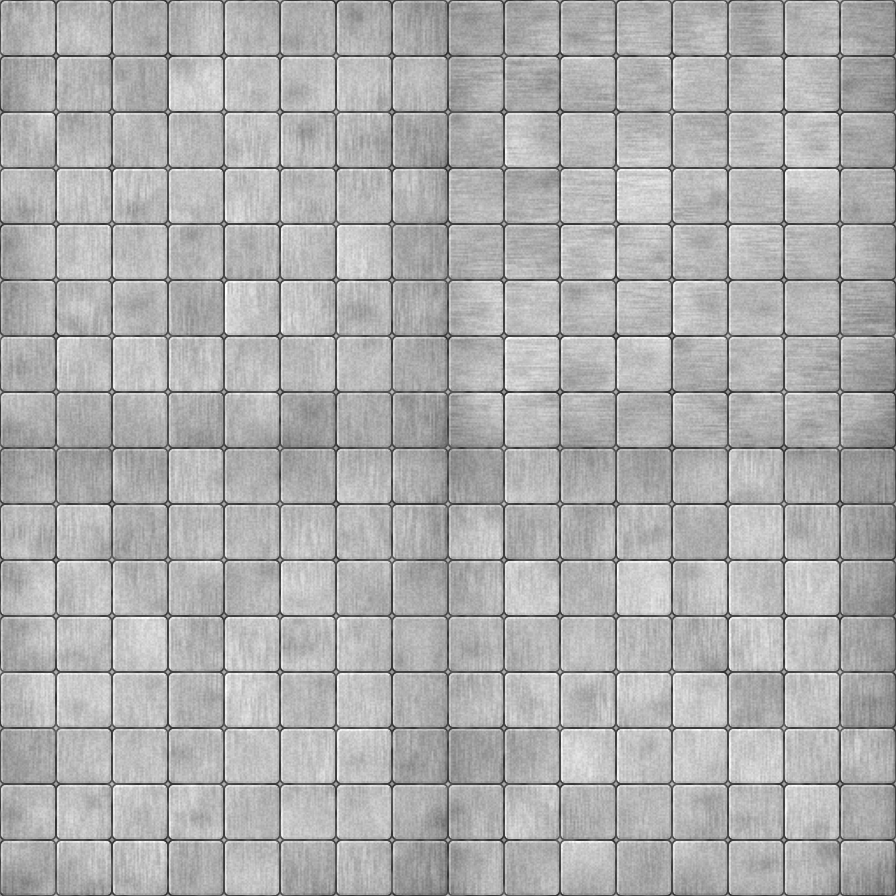
This texture is drawn by a Shadertoy shader. Its source:

```glsl
// Sixteen by sixteen brushed grey concrete tiles in four panels, with thin bevelled grooves.

const float TILES = 16.0;          // repeats across and down
const float PANELS = 2.0;          // panels across and down
const float GAP_HALF = 0.017;      // half groove width, in tiles
const float CORNER_RADIUS = 0.085; // in tiles
const float RIM_WIDTH = 0.032;     // bevel width, in tiles
const float RIM_LIGHT = 0.12;
const float RIM_SHADE = 0.05;
const float TILE_VARIATION = 0.07;
const float BLOTCH_AMOUNT = 0.24;
const float STREAK_AMOUNT = 0.10;
const float GRAIN_AMOUNT = 0.12;
const float EDGE_SHADE = 0.15;     // darkening toward panel borders
const float EDGE_FALLOFF = 0.075;  // in panels
const vec3 FACE_COLOR = vec3(0.745);
const vec3 GROOVE_COLOR = vec3(0.29);
const vec3 CROSSING_COLOR = vec3(0.66);

float hash(vec2 p) {
    vec3 q = fract(vec3(p.xyx) * 0.1031);
    q += dot(q, q.yzx + 33.33);
    return fract((q.x + q.y) * q.z);
}

float valueNoise(vec2 p) {
    vec2 i = floor(p), f = fract(p);
    f = f * f * (3.0 - 2.0 * f);
    float low = mix(hash(i), hash(i + vec2(1, 0)), f.x);
    float high = mix(hash(i + vec2(0, 1)), hash(i + vec2(1, 1)), f.x);
    return mix(low, high, f.y);
}

float fbm(vec2 p) {
    float sum = 0.0, weight = 0.5;
    for (int i = 0; i < 4; i++) {
        sum += weight * valueNoise(p);
        p = p * 2.03 + 17.3;
        weight *= 0.5;
    }
    return sum / 0.9375;
}

float roundedBox(vec2 p, float halfSize, float radius) {
    vec2 q = abs(p) - halfSize + radius;
    return length(max(q, 0.0)) + min(max(q.x, q.y), 0.0) - radius;
}

// Brushed concrete brightness offset, around zero.
float concrete(vec2 uv, vec2 cell, bool horizontal) {
    vec2 brush = (horizontal ? uv.yx : uv) + hash(cell + 7.0) * 3.0;
    float streak = valueNoise(brush * vec2(500.0, 60.0)) - 0.5;
    streak *= 0.3 + 1.2 * valueNoise(uv * 25.0 + 5.0);
    float grain = 0.75 * valueNoise(uv * 510.0) + 0.25 * valueNoise(uv * 260.0 + 9.0) - 0.5;
    float blotch = fbm(uv * 17.0 + cell * 3.7) - 0.5;

    // One soft stain somewhere on some of the tiles
    vec2 spot = vec2(hash(cell + 31.0), hash(cell + 57.0)) * 0.8 + 0.1;
    float reach = length((uv * TILES - cell - spot) * vec2(1.0, 1.4));
    float stain = exp(-reach * reach * 20.0) * step(0.55, hash(cell + 83.0));

    return STREAK_AMOUNT * streak + GRAIN_AMOUNT * grain
         + BLOTCH_AMOUNT * blotch - 0.08 * stain;
}

void mainImage(out vec4 fragColor, in vec2 fragCoord) {
    vec2 uv = fragCoord / iResolution.xy;
    vec2 cell = floor(uv * TILES);
    vec2 local = fract(uv * TILES) - 0.5;
    vec2 panel = floor(uv * PANELS);
    vec2 panelUv = fract(uv * PANELS);
    float aa = 0.5 * TILES / iResolution.y;

    // Face: texture, tile tone and darkening at the panel borders
    bool horizontal = panel.x + panel.y > 1.5;
    float tone = concrete(uv, cell, horizontal);
    tone += TILE_VARIATION * (hash(cell + 3.0) - 0.5);
    vec2 border = exp(-min(panelUv, 1.0 - panelUv) / EDGE_FALLOFF);
    float lastColumn = step(0.875, panelUv.x);
    tone -= EDGE_SHADE * (0.75 * border.x + 0.55 * border.y);
    tone -= 0.04 * lastColumn;

    // Bevel: light on the left and top rims, shade on the right and bottom
    float d = roundedBox(local, 0.5 - GAP_HALF, CORNER_RADIUS);
    float rim = smoothstep(-RIM_WIDTH - aa, -RIM_WIDTH + aa, d);
    vec2 side = abs(local);
    float facing = side.x > side.y ? -sign(local.x) : sign(local.y);
    tone += rim * (facing > 0.0 ? RIM_LIGHT : -RIM_SHADE);
    vec3 color = FACE_COLOR + tone;

    // Dark outline of each tile, with pale mortar where rounded corners meet
    float crossing = smoothstep(0.02, 0.042, d);
    vec3 groove = mix(GROOVE_COLOR, CROSSING_COLOR, crossing);
    groove += 0.2 * (valueNoise(uv * 130.0) - 0.5);
    color = mix(color, groove, smoothstep(-aa, aa, d));

    fragColor = vec4(clamp(color, 0.0, 1.0), 1.0);
}
```
